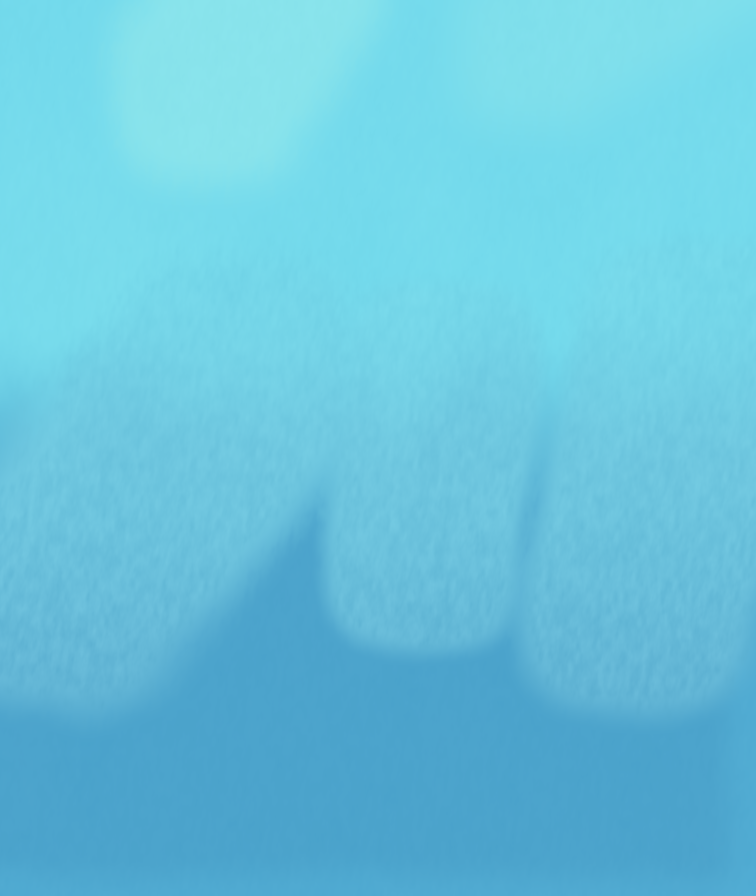
Give the GLSL for this background, as a Shadertoy shader.

```glsl
// Painted wash: a cyan field falling to deep blue, with broad blunt brush strokes.
// Strokes are capsule distances with soft, ragged edges; value noise stretched
// along the vertical gives the dry-brush grain.

const vec3 CYAN       = vec3(0.455, 0.855, 0.925);
const vec3 PALE       = vec3(0.545, 0.895, 0.922);
const vec3 DEEP       = vec3(0.295, 0.640, 0.798);
const vec3 LOW_EDGE   = vec3(0.325, 0.685, 0.835);
const vec3 STROKE_TOP = vec3(0.460, 0.845, 0.915);
const vec3 STROKE_MID = vec3(0.435, 0.780, 0.875);
const vec3 STROKE_LOW = vec3(0.385, 0.710, 0.835);

const vec2 GRAIN_SCALE  = vec2(170.0, 75.0); // cells per canvas height
const float BASE_GRAIN  = 0.014;
const float STROKE_GRAIN = 0.060;
const float RAGGED      = 0.022;
const float BLUNTNESS   = 3.0;               // 2 is round, higher is squarer

float hash(vec2 p) {
    vec3 h = fract(vec3(p.xyx) * 0.1031);
    h += dot(h, h.yzx + 33.33);
    return fract((h.x + h.y) * h.z);
}

float noise(vec2 p) {
    vec2 cell = floor(p), f = fract(p);
    f = f * f * (3.0 - 2.0 * f);
    return mix(mix(hash(cell), hash(cell + vec2(1, 0)), f.x),
               mix(hash(cell + vec2(0, 1)), hash(cell + vec2(1, 1)), f.x), f.y);
}

float fbm(vec2 p) {
    float sum = 0.0, weight = 0.5;
    for (int i = 0; i < 4; i++) {
        sum += weight * noise(p);
        p = mat2(1.6, 0.6, -0.6, 1.6) * p + 17.3;
        weight *= 0.5;
    }
    return sum / 0.9375;
}

// Distance to a thick line with blunt ends
float brushDistance(vec2 p, vec2 a, vec2 b, float radius) {
    vec2 along = b - a;
    float t = clamp(dot(p - a, along) / dot(along, along), 0.0, 1.0);
    vec2 off = pow(abs(p - a - along * t) + 1e-5, vec2(BLUNTNESS));
    return pow(off.x + off.y, 1.0 / BLUNTNESS) - radius;
}

float cover(float d, float softness) {
    return 1.0 - smoothstep(-softness, softness, d);
}

void mainImage(out vec4 fragColor, in vec2 fragCoord) {
    vec2 p = fragCoord / iResolution.y;
    float width = iResolution.x / iResolution.y;

    // Grain leans slightly, like a tilted brush
    vec2 leaning = p + vec2(-0.12 * p.y, 0.0);
    float grain = fbm(leaning * GRAIN_SCALE) - 0.5;
    float cloud = fbm(leaning * vec2(13.0, 7.0)) - 0.5;
    float rough = grain * RAGGED + cloud * 0.03;

    // Ground: cyan above, deep blue below
    float rise = smoothstep(0.39, 0.64, p.y + cloud * 0.05);
    vec3 color = mix(DEEP, CYAN, rise);
    color = mix(color, LOW_EDGE, 0.6 * (1.0 - smoothstep(0.0, 0.05, p.y + cloud * 0.03)));
    float rightEdge = smoothstep(width - 0.05, width, p.x + cloud * 0.03);
    color = mix(color, LOW_EDGE, 0.7 * rightEdge * (1.0 - smoothstep(0.25, 0.4, p.y)));

    // Pale patches near the top
    float patchA = brushDistance(p, vec2(0.235, 0.905), vec2(0.32, 1.04), 0.112);
    float patchB = brushDistance(p, vec2(0.60, 0.95), vec2(0.80, 1.07), 0.09);
    color = mix(color, PALE, 0.85 * cover(patchA + rough, 0.032));
    color = mix(color, PALE, 0.50 * cover(patchB + rough, 0.045));
    float haze = smoothstep(0.35, 0.0, abs(p.x - 0.12)) * smoothstep(0.22, 0.0, abs(p.y - 0.68));
    color = mix(color, PALE, 0.20 * haze);

    // Three descending strokes: slanted left, upright centre, right
    float left   = cover(brushDistance(p, vec2(0.075, 0.342), vec2(0.262, 0.570), 0.137) + rough, 0.028);
    float centre = cover(brushDistance(p, vec2(0.469, 0.382), vec2(0.495, 0.575), 0.111) + rough * 0.5, 0.016);
    float right  = cover(brushDistance(p, vec2(0.712, 0.332), vec2(0.775, 0.600), 0.132) + rough * 0.7, 0.021);
    float stroke = 1.0 - (1.0 - left) * (1.0 - centre) * (1.0 - right);

    vec3 paint = mix(STROKE_LOW, STROKE_MID, smoothstep(0.19, 0.48, p.y));
    paint = mix(paint, STROKE_TOP, smoothstep(0.46, 0.70, p.y + cloud * 0.08));
    color = mix(color, paint, 0.95 * stroke);

    // Grain is strongest where the strokes run dry
    float dryness = stroke * (1.0 - 0.65 * smoothstep(0.30, 0.65, p.y));
    float strength = BASE_GRAIN + STROKE_GRAIN * dryness;
    color += vec3(1.0, 0.85, 0.6) * grain * strength;
    color += vec3(1.0, 0.6, 0.3) * cloud * 0.025 * (0.4 + 0.6 * rise);

    fragColor = vec4(clamp(color, 0.0, 1.0), 1.0);
}
```
